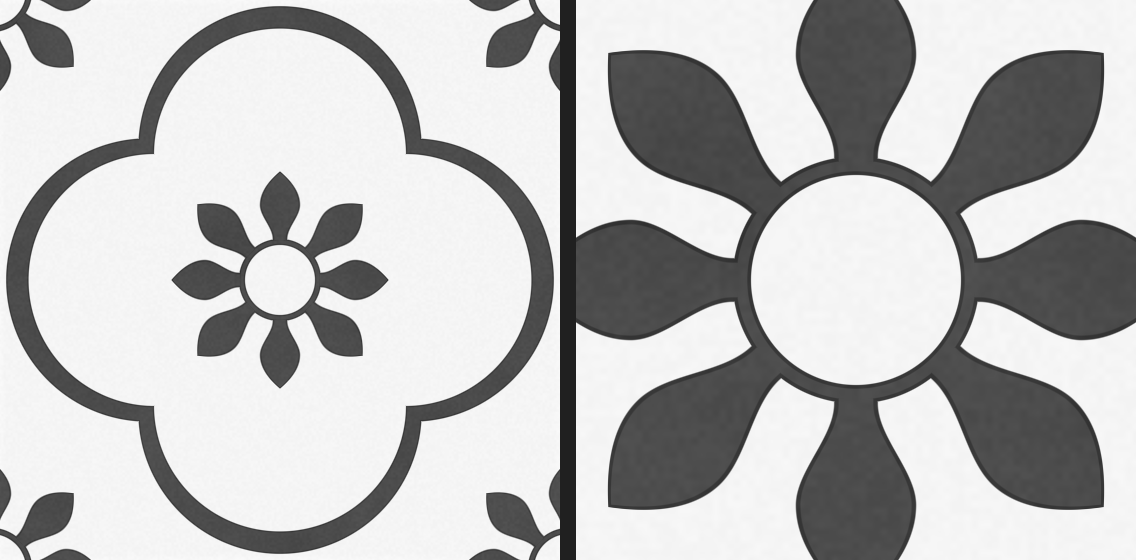
Left: the whole. Right: its middle third, enlarged.
A Shadertoy shader for this pattern:

```glsl
#define PAPER vec3(0.96)
#define INK vec3(0.295)
#define RIM_INK vec3(0.19)
#define RIM_WIDTH 0.0022
#define OUTER_LOBE vec2(0.236, 0.253)  // centre offset, radius
#define INNER_LOBE vec2(0.224, 0.225)
#define RING vec2(0.0625, 0.0735)      // inner and outer radius
#define DIAGONAL_ANGLE 0.742
#define CORNER_INSET 0.016
#define GRAIN 0.018
#define MOTTLE 0.045

float hash(vec2 cell) {
    vec3 h = fract(cell.xyx * 0.1031);
    h += dot(h, h.yzx + 33.33);
    return fract((h.x + h.y) * h.z);
}

// Value noise that wraps after the given whole number of cells
float tileNoise(vec2 uv, float cells) {
    vec2 p = uv * cells, i = floor(p), f = fract(p);
    f = f * f * (3.0 - 2.0 * f);
    vec2 a = mod(i, cells), b = mod(i + 1.0, cells);
    return mix(mix(hash(a), hash(vec2(b.x, a.y)), f.x),
               mix(hash(vec2(a.x, b.y)), hash(b), f.x), f.y);
}

// Four overlapping discs around a square core
float quatrefoil(vec2 p, vec2 lobe) {
    p = abs(p);
    p = vec2(min(p.x, p.y), max(p.x, p.y));
    return min(length(p - vec2(0.0, lobe.x)) - lobe.y, p.y - lobe.x);
}

// Petal along +x: flared stem, then a rounded taper to a point
float petal(vec2 p, float widest, float tip, float halfWidth) {
    float taper = max(p.x - widest, 0.0) / (tip - widest);
    float flare = smoothstep(RING.y, widest, p.x);
    float profile = mix(0.013, halfWidth, flare) - halfWidth * taper * taper;
    return max((abs(p.y) - profile) * 0.82, 0.068 - p.x);
}

// Ring with four straight and four diagonal petals
float flower(vec2 p) {
    p = abs(p);
    float r = length(p);
    float ring = max(r - RING.y, RING.x - r);
    vec2 straight = vec2(max(p.x, p.y), min(p.x, p.y));
    float c = cos(DIAGONAL_ANGLE), s = sin(DIAGONAL_ANGLE);
    vec2 diagonal = vec2(c * p.x + s * p.y, c * p.y - s * p.x);
    float petals = min(petal(straight, 0.134, 0.194, 0.0358),
                       petal(diagonal, 0.143, 0.200, 0.0350));
    return min(ring, petals);
}

void mainImage(out vec4 fragColor, in vec2 fragCoord) {
    vec2 uv = fragCoord / iResolution.xy;
    vec2 p = uv - 0.5;
    vec2 corner = 0.5 - abs(p);
    float aa = 0.8 / min(iResolution.x, iResolution.y);

    // Motifs: crescent outline, central flower, mirrored corner flowers
    float outline = max(quatrefoil(p, OUTER_LOBE), -quatrefoil(p, INNER_LOBE));
    float d = min(outline, min(flower(p), flower(corner + CORNER_INSET)));

    // Printed ink, darker along its edge and softly mottled
    float grain = tileNoise(uv, 240.0) - 0.5;
    float mottle = 0.6 * tileNoise(uv, 9.0) + 0.4 * tileNoise(uv, 31.0) - 0.5;
    float rim = smoothstep(-RIM_WIDTH - aa, -RIM_WIDTH + aa, d);
    vec3 ink = mix(INK, RIM_INK, rim * 0.8) + MOTTLE * mottle + 1.5 * GRAIN * grain;

    // Glazed paper with a faint sheen at the tile border
    float border = min(corner.x, corner.y);
    vec3 paper = PAPER + GRAIN * grain + 0.01 * (1.0 - smoothstep(0.0, 0.012, border));

    vec3 color = mix(ink, paper, smoothstep(-aa, aa, d));
    fragColor = vec4(clamp(color, 0.0, 1.0), 1.0);
}
```
